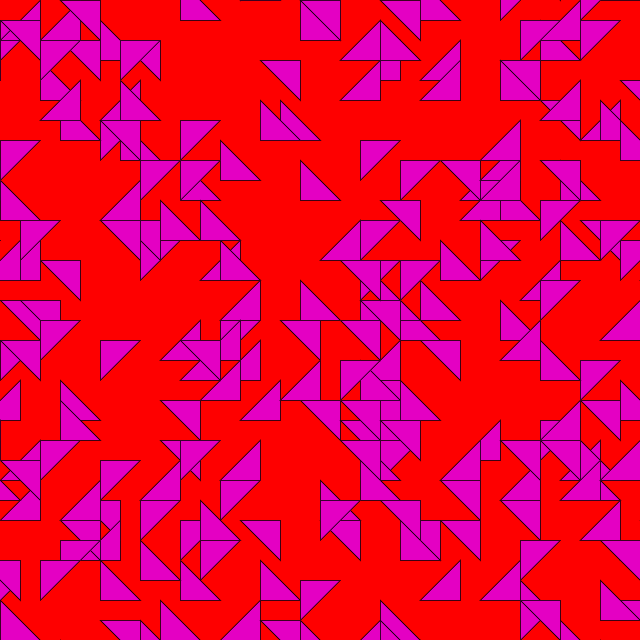
Reproduce this pattern procedurally as a Shadertoy shader.

```glsl
// Magenta right triangles with thin black outlines, strewn over a red ground.
// Each spans two cells of a square lattice, turned one of four ways; several
// sparse layers are painted in turn, so later triangles hide earlier ones.

#define CELLS 32.0        // lattice cells across the canvas
#define DENSITY 0.23      // mean number of triangles per lattice site
#define LAYERS 6          // painting passes sharing that density
#define LINE_WIDTH 0.0375 // outline thickness, in cells
#define GROUND vec3(0.995, 0.0, 0.0)
#define FILL vec3(0.895, 0.0, 0.765)

float hash(vec3 p) {
    return fract(sin(dot(p, vec3(127.1, 311.7, 74.7))) * 43758.5453);
}

// Signed distance to a right triangle filling half of the square [-1, 1]
float triangleDistance(vec2 p) {
    return max(max(-1.0 - p.x, -1.0 - p.y), (p.x + p.y) * 0.70711);
}

void mainImage(out vec4 fragColor, in vec2 fragCoord) {
    float pixel = CELLS / iResolution.y;
    float halfLine = 0.5 * LINE_WIDTH;

    // Shift by half a line so that outlines at the left and top stay visible
    vec2 p = fragCoord * pixel + vec2(-halfLine, halfLine);
    vec2 nearest = floor(p + 0.5);

    vec3 color = GROUND;
    float ink = 0.0;

    for (int layer = 0; layer < LAYERS; layer++) {
        // Lattice sites whose triangles can reach this point
        for (int k = 0; k < 9; k++) {
            vec2 site = nearest - vec2(k % 3, k / 3);
            vec3 seed = vec3(site, float(layer) * 3.0);
            if (hash(seed) > DENSITY / float(LAYERS)) continue;

            // Mirror at random on both axes for the four orientations
            vec2 turn = vec2(hash(seed + 41.3), hash(seed + 83.7));
            vec2 flip = sign(turn - 0.5);
            float d = triangleDistance((p - site - 1.0) * flip);

            // Paint the body over what lies below, then its outline
            float body = clamp(0.5 - d / pixel, 0.0, 1.0);
            float outline = clamp(0.5 + (halfLine - abs(d)) / pixel, 0.0, 1.0);
            color = mix(color, FILL, body);
            ink = max(ink * (1.0 - body), outline);
        }
    }
    fragColor = vec4(color * (1.0 - ink), 1.0);
}
```
